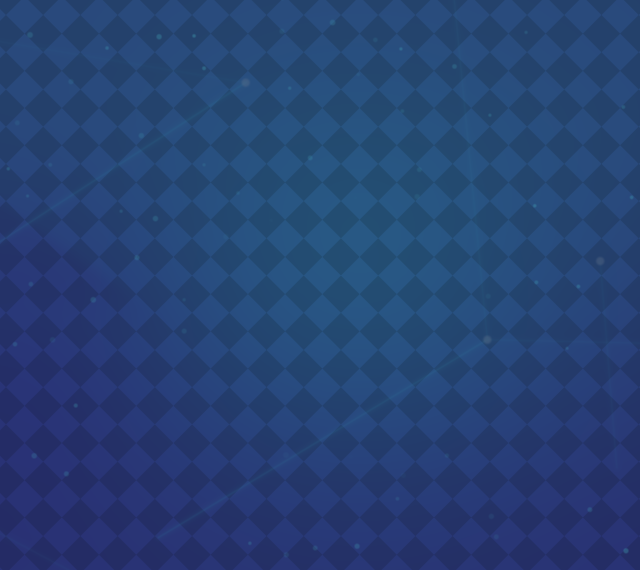
Reproduce this background procedurally as a Shadertoy shader.

```glsl
float hash(vec2 c) {
    vec3 q = fract(vec3(c.xyx) * vec3(0.1031, 0.1030, 0.0973));
    q += dot(q, q.yzx + 33.33);
    return fract((q.x + q.y) * q.z);
}

float segmentDistance(vec2 p, vec2 a, vec2 b) {
    vec2 ab = b - a;
    return length(p - a - ab * clamp(dot(p - a, ab) / dot(ab, ab), 0.0, 1.0));
}

// Thin thread with a faint halo
float thread(vec2 p, vec2 a, vec2 b) {
    float d = segmentDistance(p, a, b);
    return 0.6 * exp(-d * d * 300000.0) + 0.4 * exp(-d * d * 25000.0);
}

float disc(vec2 p, vec2 center, float radius, float soft) {
    return 1.0 - smoothstep(radius - soft, radius + soft, length(p - center));
}

// Sparse dots, jittered in a grid and kept away from the middle
float scatteredDots(vec2 p, float pixel) {
    float size = 0.075;
    vec2 cell = floor(p / size);
    vec2 jitter = vec2(hash(cell + 17.0), hash(cell + 43.0));
    vec2 center = (cell + 0.15 + 0.7 * jitter) * size;
    float present = step(0.68, hash(cell + 5.0));
    present *= smoothstep(0.18, 0.4, length(center - vec2(0.6, 0.42)));
    float radius = mix(0.0025, 0.005, hash(cell + 71.0));
    float strength = mix(0.1, 0.4, hash(cell + 97.0));
    return present * strength * disc(p, center, radius, max(pixel, 0.002));
}

void mainImage(out vec4 fragColor, in vec2 fragCoord) {
    vec2 p = fragCoord / iResolution.y;
    float pixel = 1.0 / iResolution.y;

    // Violet floor rising to blue, with a teal glow near the middle
    float rise = smoothstep(0.0, 0.85, p.y);
    vec2 fromGlow = p - vec2(0.63, 0.47);
    float glow = exp(-7.0 * dot(fromGlow, fromGlow));
    vec3 color = mix(vec3(0.16, 0.195, 0.455), vec3(0.16, 0.285, 0.485), rise);
    color += vec3(-0.005, 0.09, 0.045) * glow;

    // Violet shade on the left, with a faint slanted wedge
    vec2 fromShade = p - vec2(0.05, 0.42);
    color.g -= 0.03 * exp(-14.0 * dot(fromShade, fromShade));
    float upperEdge = 0.645 - 0.71 * p.x;
    float lowerEdge = 0.5 - 0.23 * p.x;
    float wedge = smoothstep(-0.02, 0.02, upperEdge - p.y)
                * smoothstep(-0.06, 0.06, p.y - lowerEdge)
                * (1.0 - smoothstep(0.15, 0.32, p.x));
    color -= vec3(0.0, 0.018, 0.01) * wedge;

    // Alternating light and dark diamonds
    float period = 0.0653;
    vec2 cell = abs(fract((p - vec2(0.0431, 0.9737)) / period + 0.5) - 0.5);
    float edge = pixel / period;
    float dark = smoothstep(-edge, edge, cell.x + cell.y - 0.5);
    color *= mix(vec3(1.0), vec3(0.885, 0.88, 0.865), dark);

    // Faint threads joining the nodes
    vec2 nodeA = vec2(0.431, 0.855);
    vec2 nodeB = vec2(0.855, 0.404);
    vec2 nodeC = vec2(1.053, 0.542);
    float threads = thread(p, vec2(0.0, 0.576), nodeA)
                  + thread(p, vec2(0.278, 0.057), nodeB)
                  + 0.5 * thread(p, vec2(0.797, 1.0), nodeB)
                  + 0.4 * thread(p, nodeC, vec2(1.082, 0.18))
                  + 0.4 * thread(p, nodeB, vec2(1.123, 0.398))
                  + 0.3 * thread(p, vec2(0.0, 0.927), nodeA)
                  + 0.4 * thread(p, vec2(0.0, 0.064), vec2(0.12, 0.0));
    color = mix(color, vec3(0.18, 0.52, 0.64), 0.16 * min(threads, 1.0));

    // Grey nodes and teal specks
    float nodes = disc(p, nodeA, 0.007, 0.003) + disc(p, nodeB, 0.007, 0.003)
                + disc(p, nodeC, 0.007, 0.003);
    color = mix(color, vec3(0.38, 0.44, 0.54), 0.35 * nodes);
    color = mix(color, vec3(0.25, 0.62, 0.7), scatteredDots(p, pixel));

    fragColor = vec4(color, 1.0);
}
```
